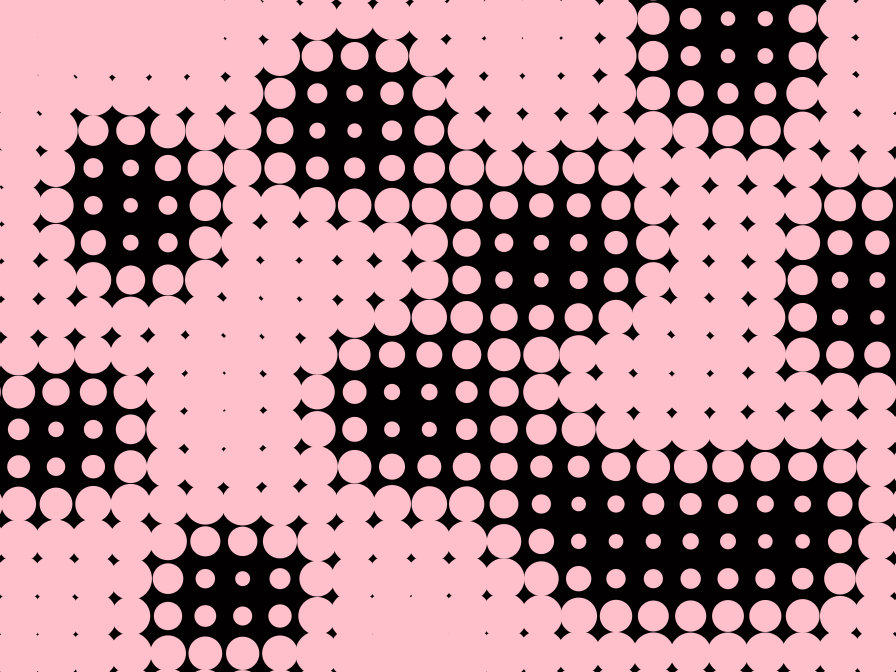
A WebGL 1 fragment shader for this pattern:

```glsl
precision highp float;
// Halftone grid of pink dots on black, 24 across and 18 down.
// Dot radius follows a smooth field: broad areas where dots merge,
// broken by two zigzag rows of soft wells where they shrink.

#define ROWS 18.0
#define DOT_COLOR vec3(1.0, 0.753, 0.796)
#define GROUND_COLOR vec3(0.006, 0.0, 0.0)
#define MAX_RADIUS 0.72
#define MIN_RADIUS 0.195
#define WELL_DEPTH 0.54
#define WELL_SPREAD 5.8
#define WARP 1.3
#define RADIUS_NOISE 0.08

uniform vec2 u_resolution;

float hash(vec2 p) {
  vec3 q = fract(vec3(p.xyx) * 0.1031);
  q += dot(q, q.yzx + 33.33);
  return fract((q.x + q.y) * q.z);
}

float valueNoise(vec2 p) {
  vec2 i = floor(p);
  vec2 f = fract(p);
  f = f * f * (3.0 - 2.0 * f);
  float low = mix(hash(i), hash(i + vec2(1.0, 0.0)), f.x);
  float high = mix(hash(i + vec2(0.0, 1.0)), hash(i + 1.0), f.x);
  return mix(low, high, f.y);
}

// Well centres in cell indices, counted from the top left.
vec2 upperWell(float i, float side) {
  return vec2(3.0 + 4.95 * i + 1.3 * sin(0.785 * i),
              4.5 - 0.25 * i + side * (0.5 + 0.8 * i));
}

vec2 lowerWell(float i, float side) {
  return vec2(0.7 + 4.9 * i,
              12.8 - side * 2.7 * cos(0.75 * (i - 1.2)));
}

float well(vec2 offset, float spread) {
  return exp(-dot(offset, offset) / spread);
}

float dotRadius(vec2 cell) {
  // Bend the field slightly so the wells are not round.
  vec2 bend = vec2(valueNoise(cell * 0.3 + 7.0),
                   valueNoise(cell * 0.3 + 41.0)) - 0.5;
  vec2 p = cell + WARP * bend;
  float depth = 0.0;
  float side = 1.0;
  for (int k = 0; k < 5; k++) {
    float i = float(k);
    float spread = WELL_SPREAD + 0.5 * i;
    depth += well(p - upperWell(i, side), spread);
    depth += well(p - lowerWell(i, side), spread);
    side = -side;
  }
  float ripple = RADIUS_NOISE * (valueNoise(cell * 0.35 + 19.0) - 0.5);
  return max(MIN_RADIUS, MAX_RADIUS + ripple - WELL_DEPTH * depth);
}

void main() {
  float pixel = ROWS / u_resolution.y;
  vec2 p = gl_FragCoord.xy * pixel;
  p.y = ROWS - p.y;

  // Union of the neighbouring dots, since large ones overlap.
  vec2 home = floor(p);
  float dist = 10.0;
  for (int y = -1; y <= 1; y++) {
    for (int x = -1; x <= 1; x++) {
      vec2 cell = home + vec2(float(x), float(y));
      dist = min(dist, length(p - cell - 0.5) - dotRadius(cell));
    }
  }

  float coverage = clamp(0.5 - dist / pixel, 0.0, 1.0);
  gl_FragColor = vec4(mix(GROUND_COLOR, DOT_COLOR, coverage), 1.0);
}
```
